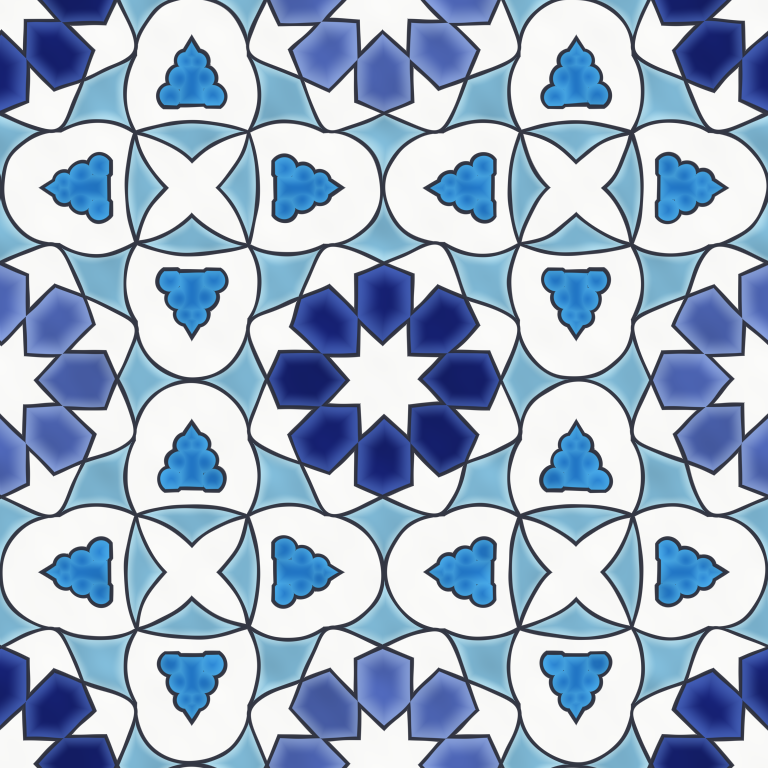
This pattern is drawn by a WebGL 2 fragment shader. Its source:

```glsl
#version 300 es
precision highp float;
// Hand-glazed tile: interlaced eight-petal rosettes, four-point stars and leaf buds.
uniform vec2 u_resolution;
out vec4 fragColor;

const float TAU = 6.2831853;
const float SPAN = 768.0;   // design units across the canvas
const float PERIOD = 384.0; // two rosettes each way
const float HALF = 192.0;

const vec3 WHITE = vec3(0.985, 0.985, 0.98);
const vec3 INK = vec3(0.17, 0.18, 0.23);
const vec3 AQUA = vec3(0.48, 0.70, 0.81);
const vec3 AQUA_PALE = vec3(0.67, 0.83, 0.89);
const vec3 AZURE = vec3(0.13, 0.46, 0.77);
const vec3 AZURE_PALE = vec3(0.27, 0.63, 0.86);
const vec3 NAVY = vec3(0.08, 0.12, 0.42);
const vec3 NAVY_PALE = vec3(0.24, 0.34, 0.66);
const vec3 LILAC = vec3(0.29, 0.38, 0.68);
const vec3 LILAC_PALE = vec3(0.50, 0.59, 0.81);

float hash(vec3 v) {
  return fract(sin(dot(v, vec3(12.99, 78.23, 37.72))) * 4375.85);
}

// Layered sines with whole frequencies, so they wrap at the edges.
float ripple(vec2 uv, float freq, float phase) {
  vec2 a = uv * TAU * freq;
  return 0.5 * sin(a.x + 2.0 * sin(a.y + phase))
       + 0.3 * sin(2.0 * a.y - a.x + phase * 1.7)
       + 0.2 * sin(3.0 * a.x + 2.0 * a.y + phase * 2.3);
}

float circle(vec2 p, vec2 centre, float radius) {
  return length(p - centre) - radius;
}

// Petal along +x: pointed inner end, straight sides, blunt outer tip.
float petalShape(vec2 p) {
  p.y = abs(p.y);
  float inner = dot(p - vec2(36.0, 0.0), vec2(-0.733, 0.681));
  float outer = dot(p - vec2(117.0, 0.0), vec2(0.919, 0.394));
  return max(p.y - 28.0, max(inner, outer));
}

// Rounded hyperbola bounding one rosette lobe, axis along +x.
float lobeShape(vec2 p) {
  float bend = sqrt(1.32 * p.y * p.y + 262.0);
  float slope = 1.32 * p.y / bend;
  return (p.x - 162.0 + bend) / sqrt(1.0 + slope * slope);
}

// Bud with three scalloped tiers, tip at the origin, growing along +y.
float budShape(vec2 p) {
  p.x = abs(p.x);
  float tip = max(dot(p, vec2(0.84, -0.54)), p.y - 24.0);
  float stem = max(p.x - 14.0, abs(p.y - 45.0) - 22.0);
  float tiers = min(circle(p, vec2(6.0, 23.0), 11.0), circle(p, vec2(12.0, 40.0), 13.0));
  tiers = min(tiers, circle(p, vec2(21.0, 58.0), 13.0));
  return max(min(min(tip, stem), tiers), p.y - 69.0);
}

// Glaze pools deeper away from the ink.
vec3 glaze(vec3 pale, vec3 deep, float depth, float reach, float tint) {
  return mix(pale, deep, smoothstep(0.0, reach, depth)) * (1.0 + 0.06 * tint);
}

void main() {
  vec2 uv = gl_FragCoord.xy / u_resolution;
  float pixel = SPAN / min(u_resolution.x, u_resolution.y);
  vec2 wobble = vec2(ripple(uv, 5.0, 0.4), ripple(uv.yx, 5.0, 2.1));
  vec2 pos = uv * SPAN - vec2(0.0, 4.0) + 1.5 * wobble;

  // Rosette cell, its checker parity and its folded octant.
  vec2 cell = floor(pos / PERIOD + 0.5);
  vec2 local = pos - cell * PERIOD;
  vec2 parity = mod(cell, 2.0);
  float pale = mod(parity.x + parity.y, 2.0);
  vec2 p = abs(local);
  p = vec2(max(p.x, p.y), min(p.x, p.y));

  // Rosette: frame on the lobe axis, then on the petal axis.
  vec2 turn = vec2(cos(TAU / 16.0), sin(TAU / 16.0));
  vec2 l = vec2(dot(p, turn), abs(p.y * turn.x - p.x * turn.y));
  float lobe = lobeShape(l);
  float petal = petalShape(vec2(dot(l, turn), l.y * turn.x - l.x * turn.y));

  // White bud chamber: two overlapping circles.
  float chamber = min(circle(p, vec2(HALF, 58.0), 57.0), circle(p, vec2(199.6, 97.0), 74.6));
  float bud = budShape(vec2(HALF - p.x, p.y - 42.0));

  // Four-point star with its ring of kites.
  vec2 q = vec2(HALF - p.y, HALF - p.x);
  float ring = circle(q, vec2(-96.0, 0.0), 162.0);
  float star = circle(q, vec2(-45.0, 73.0), 102.4);

  // Distance to the nearest ink line.
  float ink = min(min(abs(petal), abs(lobe)), abs(bud));
  ink = min(ink, max(abs(chamber), max(-ring, -lobe)));
  ink = min(ink, min(abs(ring), max(abs(star), ring)));

  // Glaze fills.
  float tint = ripple(uv, 7.0, 1.3);
  float aqua = ring < 0.0 ? star : min(chamber, lobe);
  vec3 color = WHITE - 0.008 * (1.0 + tint);
  color = mix(color, glaze(AQUA_PALE, AQUA, ink, 11.0 + 4.0 * tint, tint), smoothstep(-pixel, pixel, aqua));
  color = mix(color, glaze(AZURE_PALE, AZURE, -bud, 14.0 + 4.0 * tint, tint), smoothstep(pixel, -pixel, bud));
  float spoke = mod(floor(atan(local.y, local.x) / TAU * 8.0 + 0.5), 8.0);
  float shade = hash(vec3(parity, spoke)) - 0.5;
  vec3 petalColor = glaze(mix(NAVY_PALE, LILAC_PALE, pale), mix(NAVY, LILAC, pale),
                          -petal, 20.0 + 10.0 * shade, tint + 2.0 * shade);
  color = mix(color, petalColor, smoothstep(pixel, -pixel, petal));

  // Brushed outline of slightly uneven width.
  float width = 1.7 + 0.35 * ripple(uv, 9.0, 3.0);
  float soft = max(pixel, 1.2);
  color = mix(color, INK, 0.95 * (1.0 - smoothstep(width - 0.5 * soft, width + 0.7 * soft, ink)));
  fragColor = vec4(color, 1.0);
}
```
